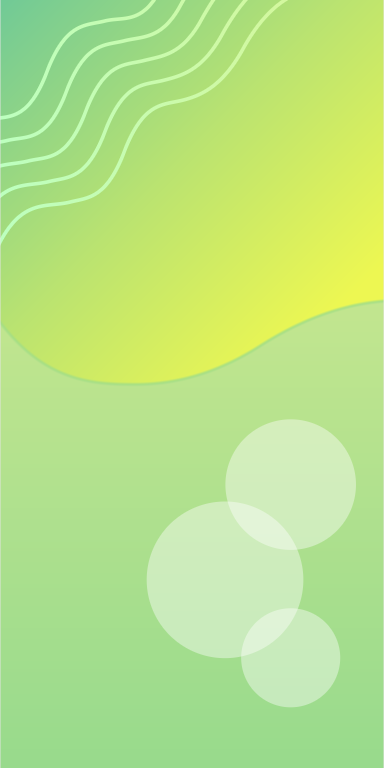
Reproduce this background procedurally as a Shadertoy shader.

```glsl
// Lime gradient wave with pale contour lines above a soft green field of translucent discs.

// Cubic through two knots, each stored as (x, y, slope).
float hermite(vec3 a, vec3 b, float x) {
    float span = b.x - a.x;
    float t = clamp((x - a.x) / span, 0.0, 1.0);
    float u = 1.0 - t;
    return a.y * u * u * (1.0 + 2.0 * t) + b.y * t * t * (3.0 - 2.0 * t)
         + span * t * u * (a.z * u - b.z * t);
}

// Lower edge of the wave; y grows downwards.
float waveEdge(float x) {
    vec3 trough = vec3(0.352, 1.001, 0.0);
    vec3 rise = vec3(0.677, 0.901, -0.64);
    if (x < trough.x) return hermite(vec3(0.0, 0.839, 1.3), trough, x);
    if (x < rise.x) return hermite(trough, rise, x);
    return hermite(rise, vec3(1.0, 0.784, -0.08), x);
}

// Contour line i: alternating steep and flat knots that shift with i.
float contour(float x, float i) {
    vec3 knots[6] = vec3[6](
        vec3(-0.2135 + 0.0521 * i, 0.432 + 0.0521 * i, -2.0),
        vec3(-0.036 + 0.0547 * i, 0.3125 + 0.0534 * i, -0.25),
        vec3(0.122 + 0.0503 * i, 0.1875 + 0.0521 * i, -2.6),
        vec3(0.273 + 0.0505 * i, 0.0547 + 0.0516 * i, -0.25),
        vec3(0.414 + 0.0547 * i, -0.021 + 0.0371 * i, -1.8),
        vec3(0.568 + 0.0534 * i, -0.208 + 0.0469 * i, -0.4));
    float y = knots[0].y;
    for (int j = 0; j < 5; j++)
        if (x >= knots[j].x) y = hermite(knots[j], knots[j + 1], x);
    return y;
}

// Smooth coverage of a signed distance, one pixel wide.
float cover(float d) {
    return clamp(0.5 - d * iResolution.x, 0.0, 1.0);
}

void addDisc(inout vec3 color, vec2 p, vec2 center, float radius) {
    color = mix(color, vec3(1.0), 0.41 * cover(length(p - center) - radius));
}

void mainImage(out vec4 fragColor, in vec2 fragCoord) {
    // Canvas is 1 wide and 2 tall, measured from the top left.
    vec2 uv = fragCoord / iResolution.xy;
    vec2 p = vec2(uv.x, 2.0 - 2.0 * uv.y);

    // Lower field
    vec3 color = mix(vec3(0.76, 0.90, 0.56), vec3(0.595, 0.855, 0.55),
                     clamp((p.y - 0.8) / 1.2, 0.0, 1.0));

    // Diagonal gradient of the wave
    float s = (p.x + p.y) / 1.69;
    vec3 middle = vec3(0.73, 0.89, 0.44);
    vec3 wave = mix(vec3(0.44, 0.79, 0.59), middle, clamp(s / 0.53, 0.0, 1.0));
    wave = mix(wave, vec3(0.93, 0.97, 0.32), clamp((s - 0.53) / 0.47, 0.0, 1.0));

    // Wave body with a thin green rim
    float h = 0.002;
    float slope = (waveEdge(p.x + h) - waveEdge(p.x - h)) / (2.0 * h);
    float edge = (p.y - waveEdge(p.x)) / sqrt(1.0 + slope * slope);
    color = mix(color, wave, cover(edge));
    color = mix(color, vec3(0.64, 0.87, 0.52), 0.8 * (1.0 - smoothstep(0.0, 0.007, abs(edge))));

    // Contour lines
    vec3 lineColor = mix(vec3(0.74, 1.0, 0.75), vec3(0.83, 0.97, 0.62), clamp(p.x / 0.75, 0.0, 1.0));
    for (float i = 0.0; i < 5.0; i++) {
        slope = (contour(p.x + h, i) - contour(p.x - h, i)) / (2.0 * h);
        float d = abs(p.y - contour(p.x, i)) / sqrt(1.0 + slope * slope);
        color = mix(color, lineColor, cover(d - 0.0047));
    }

    // Overlapping discs
    addDisc(color, p, vec2(0.757, 1.262), 0.170);
    addDisc(color, p, vec2(0.586, 1.510), 0.204);
    addDisc(color, p, vec2(0.757, 1.713), 0.129);

    // Pale hairline at the sides
    color = mix(color, vec3(0.9), 0.6 * cover(min(p.x, 1.0 - p.x) - 0.002));
    fragColor = vec4(color, 1.0);
}
```
